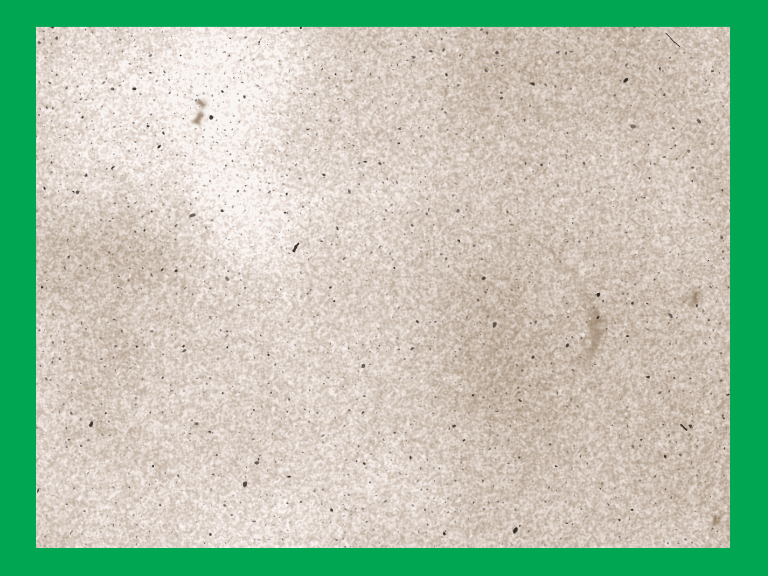
A Shadertoy shader for this texture:

```glsl
// Aged, speckled beige paper with stains, framed by a flat green border.

float hash(vec2 p) {
    vec3 q = fract(p.xyx * 0.1031);
    q += dot(q, q.yzx + 33.33);
    return fract((q.x + q.y) * q.z);
}

float noise(vec2 p) {
    vec2 i = floor(p), f = fract(p);
    f = f * f * (3.0 - 2.0 * f);
    return mix(mix(hash(i), hash(i + vec2(1, 0)), f.x),
               mix(hash(i + vec2(0, 1)), hash(i + 1.0), f.x), f.y);
}

float fbm(vec2 p) {
    float sum = 0.0, amp = 0.5;
    for (int i = 0; i < 5; i++) {
        sum += amp * noise(p);
        p = mat2(1.6, 1.2, -1.2, 1.6) * p + 57.0;
        amp *= 0.5;
    }
    return sum;
}

// Soft elliptical patch
float patchAt(vec2 p, vec2 center, vec2 radius) {
    vec2 d = (p - center) / radius;
    return exp(-dot(d, d));
}

float segment(vec2 p, vec2 a, vec2 b) {
    vec2 d = b - a;
    return length(p - a - d * clamp(dot(p - a, d) / dot(d, d), 0.0, 1.0));
}

// One jittered, slightly elongated speck in some of the grid cells
float specks(vec2 p, float cells, float share, float radius, float seed) {
    vec2 id = floor(p * cells) + seed;
    vec2 jitter = 0.2 + 0.6 * vec2(hash(id + 11.3), hash(id + 47.7));
    vec2 d = (fract(p * cells) - jitter) / cells;
    float angle = 6.283 * hash(id + 83.1);
    d = mat2(cos(angle), sin(angle), -sin(angle), cos(angle)) * d;
    d.x *= 0.55 + 0.45 * hash(id + 5.9);
    float size = radius * (0.5 + 0.8 * hash(id + 29.4));
    float soft = 0.7 / iResolution.y;
    float dotMask = 1.0 - smoothstep(size - soft, size + soft, length(d));
    return dotMask * step(hash(id), share) * (0.45 + 0.55 * hash(id + 61.2));
}

// Broad light and dark clouding of the sheet
float clouding(vec2 p) {
    vec2 q = p + 0.12 * (vec2(fbm(p * 5.0), fbm(p * 5.0 + 31.0)) - 0.5);
    float tone = 0.05 - 0.55 * smoothstep(0.45, 0.95, q.x);
    tone += 1.5 * patchAt(q, vec2(0.35, 0.87), vec2(0.2, 0.14));
    tone += 1.2 * patchAt(q, vec2(0.41, 0.66), vec2(0.10, 0.16));
    tone += 0.6 * patchAt(q, vec2(0.12, 0.77), vec2(0.15, 0.14));
    tone += 0.6 * patchAt(q, vec2(0.08, 0.38), vec2(0.07, 0.13));
    tone += 0.6 * patchAt(q, vec2(0.65, 0.08), vec2(0.42, 0.13));
    tone -= 0.9 * patchAt(q, vec2(0.20, 0.55), vec2(0.17, 0.08));
    tone -= 0.5 * patchAt(q, vec2(0.88, 0.35), vec2(0.13, 0.10));
    tone -= 0.5 * patchAt(q, vec2(0.15, 0.31), vec2(0.06, 0.10));
    return tone + 1.8 * (fbm(p * 4.5 + 9.0) - 0.48);
}

vec3 paper(vec2 p) {
    // Fine grain over the clouding
    vec2 g = mat2(0.8, 0.6, -0.6, 0.8) * p + 3.0;
    float tone = clouding(p) + 2.2 * (noise(g * 320.0) - 0.5)
               + 1.5 * (noise(g * 170.0 + 71.0) - 0.5);
    vec3 color = vec3(0.85, 0.80, 0.76) + tone * vec3(0.07, 0.08, 0.095);
    color = min(color, vec3(0.975, 0.96, 0.95));

    // Brown stains: a bent streak and a few small blots
    vec2 w = p + 0.014 * (vec2(noise(p * 90.0), noise(p * 90.0 + 40.0)) - 0.5);
    vec2 bent = w + vec2(5.0 * (w.y - 0.43) * (w.y - 0.43), 0.0);
    float stain = 0.7 * patchAt(bent, vec2(1.033, 0.425), vec2(0.012, 0.055));
    stain += 0.3 * patchAt(bent, vec2(1.04, 0.54), vec2(0.008, 0.04));
    stain += patchAt(w, vec2(0.352, 0.820), vec2(0.007, 0.009));
    stain += patchAt(w, vec2(0.345, 0.795), vec2(0.007, 0.009));
    stain += patchAt(w, vec2(1.205, 0.484), vec2(0.008, 0.011));
    stain += patchAt(w, vec2(1.243, 0.095), vec2(0.008, 0.007));
    color = mix(color, vec3(0.52, 0.42, 0.31), 0.75 * min(stain, 1.0));

    // Dark specks, from sparse flecks to fine dust, and pale flecks
    vec2 s = p + 0.002 * (vec2(noise(p * 260.0), noise(p * 260.0 + 19.0)) - 0.5);
    float ink = specks(s, 17.0, 0.15, 0.0027, 10.0);
    ink = max(ink, specks(s, 37.0, 0.16, 0.0017, 130.0));
    float dust = 0.18 + 0.25 * patchAt(p, vec2(0.3, 0.83), vec2(0.28, 0.22));
    ink = max(ink, 0.65 * specks(s, 83.0, dust, 0.0012, 310.0));
    color = mix(color, vec3(0.97, 0.95, 0.92), 0.8 * specks(s, 51.0, 0.15, 0.0022, 570.0));

    // Short scratches
    float scratch = segment(s, vec2(0.510, 0.565), vec2(0.517, 0.576)) - 0.0022;
    scratch = min(scratch, segment(s, vec2(1.157, 0.941), vec2(1.179, 0.919)) - 0.0008);
    scratch = min(scratch, segment(s, vec2(1.183, 0.262), vec2(1.192, 0.254)) - 0.0015);
    float soft = 0.7 / iResolution.y;
    ink = max(ink, 0.95 * (1.0 - smoothstep(-soft, soft, scratch)));
    return mix(color, vec3(0.12, 0.09, 0.07), 0.9 * ink);
}

void mainImage(out vec4 fragColor, in vec2 fragCoord) {
    vec2 p = fragCoord / iResolution.y;
    p.x += 0.5 * (4.0 / 3.0 - iResolution.x / iResolution.y);

    // Straight sheet edge against the border
    vec2 edge = abs(p - vec2(0.665, 0.501)) - vec2(0.6025, 0.4525);
    float soft = 0.5 / iResolution.y;
    float sheet = 1.0 - smoothstep(-soft, soft, max(edge.x, edge.y));
    fragColor = vec4(mix(vec3(0.0, 0.65, 0.32), paper(p), sheet), 1.0);
}
```
